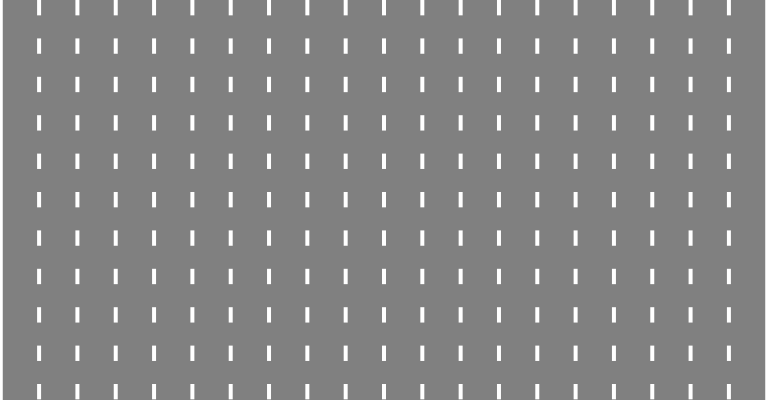
Reproduce this pattern procedurally as a Shadertoy shader.

```glsl
// Grey field ruled by rows of short white dashes, with a solid white line at each side.

// Coverage of a pixel by a shape, from its signed distance.
float coverage(float signedDistance, float pixel) {
    return clamp(0.5 - signedDistance / pixel, 0.0, 1.0);
}

void mainImage(out vec4 fragColor, in vec2 fragCoord) {
    // Canvas widths, measured from the top centre, y downwards.
    float pixel = 1.0 / iResolution.x;
    vec2 position = vec2(fragCoord.x - 0.5 * iResolution.x,
                         iResolution.y - fragCoord.y) * pixel;

    // Vertical lines: nineteen dashed ones between two solid ones.
    float column = round(position.x / 0.0499);
    float lineDistance = abs(position.x - column * 0.0499) - 0.0026;
    float line = coverage(lineDistance, pixel);

    // Each dash fills the upper two fifths of its repeat.
    float row = round((position.y - 0.01) / 0.05);
    float dashDistance = abs(position.y - 0.01 - row * 0.05) - 0.01;
    float dash = coverage(dashDistance, pixel);

    // The outermost lines run unbroken.
    float solid = step(9.5, abs(column));
    float paint = line * max(dash, solid);

    vec3 color = mix(vec3(0.5), vec3(1.0), paint);
    fragColor = vec4(color, 1.0);
}
```
